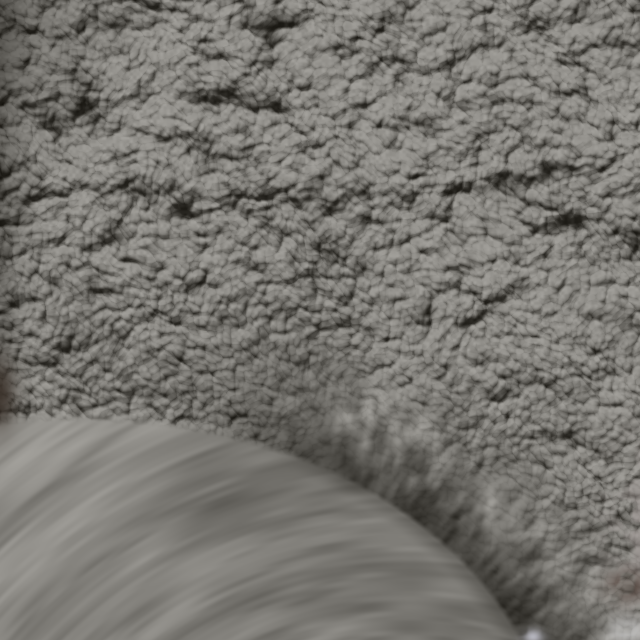
Reproduce this texture procedurally as a three.js fragment shader.

```glsl
// Lumpy wet mortar lit from above, with a motion-blurred drum turning at lower left.
// Mortar is layered cellular noise shaded by its slope and cut by a few crevices;
// the drum is an ellipse filled with streaks of noise stretched along arcs.
varying vec2 vUv;

const vec2 DRUM_CENTER = vec2(0.12, -0.2);
const vec2 DRUM_RADII = vec2(0.746, 0.548);
const vec2 STREAK_CENTER = vec2(0.64, -0.55);

vec2 hash2(vec2 p) {
  vec2 k = vec2(dot(p, vec2(127.1, 311.7)), dot(p, vec2(269.5, 183.3)));
  return fract(sin(k) * 43758.5);
}

float valueNoise(vec2 p) {
  vec2 i = floor(p);
  vec2 f = smoothstep(0.0, 1.0, fract(p));
  float low = mix(hash2(i).x, hash2(i + vec2(1.0, 0.0)).x, f.x);
  float high = mix(hash2(i + vec2(0.0, 1.0)).x, hash2(i + 1.0).x, f.x);
  return mix(low, high, f.y);
}

// Rounded bumps: one minus the squared distance to the nearest cell point
float bumps(vec2 p) {
  float nearest = 2.0;
  for (int i = 0; i < 9; i++) {
    vec2 c = floor(p) + vec2(mod(float(i), 3.0), floor(float(i) / 3.0)) - 1.0;
    vec2 d = c + hash2(c) - p;
    nearest = min(nearest, dot(d, d));
  }
  return 1.0 - nearest;
}

vec2 warp(vec2 p) {
  vec2 wide = sin(p.yx * vec2(31.0, 23.0) + 2.0 * sin(p * 13.0));
  vec2 fine = sin(p.yx * vec2(127.0, 109.0) + 2.0 * sin(p * 47.0));
  return p + 0.006 * wide + 0.002 * fine;
}

float mortarHeight(vec2 p) {
  vec2 w = warp(p);
  float coarse = mix(0.3, 0.6, smoothstep(0.35, 0.75, p.y));
  return 0.5 * coarse * bumps(w * vec2(11.0, 15.0) + 1.7)
       + coarse * bumps(w * vec2(21.0, 26.0))
       + 0.36 * bumps(w * vec2(43.0, 50.0) + 7.3)
       + 0.27 * bumps(w * vec2(88.0, 96.0) + 3.1) - 0.75 * 1.5 * coarse;
}

// Dark wavering cut between two ends
float crevice(vec2 p, vec2 a, vec2 b, float width) {
  vec2 along = b - a;
  vec2 d = p - a - along * clamp(dot(p - a, along) / dot(along, along), 0.0, 1.0);
  return exp(-dot(d, d) / (width * width));
}

float crevices(vec2 p) {
  vec2 w = p + 0.007 * sin(p.yx * 70.0 + 2.0 * sin(p * 43.0));
  float cut = crevice(w, vec2(0.7, 0.7), vec2(0.9, 0.74), 0.008);
  cut = max(cut, crevice(w, vec2(0.83, 0.64), vec2(0.91, 0.655), 0.01));
  cut = max(cut, crevice(w, vec2(0.49, 0.655), vec2(0.56, 0.7), 0.009));
  cut = max(cut, crevice(w, vec2(0.28, 0.67), vec2(0.46, 0.68), 0.006));
  cut = max(cut, crevice(w, vec2(0.73, 0.5), vec2(0.82, 0.55), 0.01));
  cut = max(cut, crevice(w, vec2(0.33, 0.85), vec2(0.36, 0.852), 0.008));
  cut = max(cut, crevice(w, vec2(0.04, 0.84), vec2(0.1, 0.845), 0.007));
  return max(cut, crevice(w, vec2(0.25, 0.785), vec2(0.27, 0.785), 0.008));
}

// Brightness from the slope toward the light and the depth of the creases
float mortarTone(vec2 p) {
  float h = mortarHeight(p);
  float slope = h - mortarHeight(p + vec2(-0.003, 0.007));
  float patches = valueNoise(p * vec2(8.0, 13.0)) - 0.5;
  float light = 0.85 * slope + 0.55 * (h - 0.46) + 0.2 * patches - 0.28 * crevices(p);
  float grain = valueNoise(p * 190.0) - 0.5;
  return mix(0.13, 0.59, smoothstep(-0.52, 0.28, light)) + 0.08 * grain;
}

// Flecks dragged outward from the rim
float smearTone(float angle, float gap) {
  float bend = angle + 0.6 * gap;
  float broad = valueNoise(vec2(bend * 28.0, gap * 24.0));
  float fine = valueNoise(vec2(bend * 65.0, gap * 48.0) + 5.0);
  return 0.18 + 0.3 * broad + 0.3 * fine;
}

float streaks(float radius, float angle) {
  return 0.34 * valueNoise(vec2(radius * 26.0, angle * 5.0))
       + 0.38 * valueNoise(vec2(radius * 58.0, angle * 8.0) + 4.0)
       + 0.28 * valueNoise(vec2(radius * 130.0, angle * 11.0) + 9.0);
}

float spot(vec2 p, vec2 center, vec2 size) {
  vec2 d = (p - center) / size;
  return exp(-dot(d, d));
}

void main() {
  vec2 p = vUv;
  vec2 rim = (p - DRUM_CENTER) / DRUM_RADII;
  float gap = (length(rim) - 1.0) * 0.58;
  float angle = atan(rim.x, rim.y);
  // Mortar, smeared and shaded beside the right part of the rim
  float side = smoothstep(0.36, 0.56, p.x);
  float smear = side * (1.0 - smoothstep(0.06, 0.22, gap));
  float tone = mix(mortarTone(p), smearTone(angle, gap), 0.75 * smear);
  tone *= 1.0 - 0.5 * smoothstep(0.24, 0.55, p.x) * exp(-pow(gap / 0.065, 2.0));
  tone *= mix(0.72, 1.0, smoothstep(-0.02, 0.06, p.x));
  tone *= 1.0 - 0.25 * spot(p, vec2(0.0, 1.0), vec2(0.12, 0.2)) - 0.12 * spot(p, vec2(0.42, 0.41), vec2(0.15, 0.07));
  // Drum with a soft edge, darker toward the right rim
  vec2 q = p - STREAK_CENTER;
  float drum = mix(0.525, 0.45, smoothstep(0.1, 0.65, p.x)) + 0.27 * (streaks(length(q), atan(q.x, q.y)) - 0.5);
  drum -= 0.06 * spot(p, vec2(0.38, 0.2), vec2(0.14, 0.05)) + 0.1 * side * smoothstep(-0.03, 0.0, gap);
  tone = mix(drum, tone, smoothstep(-1.0, 1.0, gap / mix(0.01, 0.005, side)));
  vec3 color = vec3(tone + 0.008, tone, tone - 0.02);
  // Earth at the borders, pale chips in the lower right corner
  float flecks = smoothstep(0.35, 0.65, valueNoise(p * vec2(48.0, 62.0)));
  color = mix(color, vec3(0.2, 0.16, 0.13), 0.8 * spot(p, vec2(0.0, 0.385), vec2(0.023, 0.05)));
  color = mix(color, vec3(0.64, 0.61, 0.6), 0.6 * flecks * spot(p, vec2(1.0, 0.17), vec2(0.05, 0.12)));
  color = mix(color, vec3(0.3, 0.23, 0.2), (0.3 + 0.5 * flecks) * spot(p, vec2(0.98, 0.085), vec2(0.03, 0.022)));
  color = mix(color, vec3(0.78), (0.4 + 0.4 * flecks) * spot(p, vec2(0.98, 0.015), vec2(0.035, 0.02)));
  color = mix(color, vec3(0.75, 0.75, 0.79), (0.4 + 0.5 * flecks) * spot(p, vec2(0.833, 0.005), vec2(0.017, 0.012)));
  gl_FragColor = vec4(color, 1.0);
}
```
